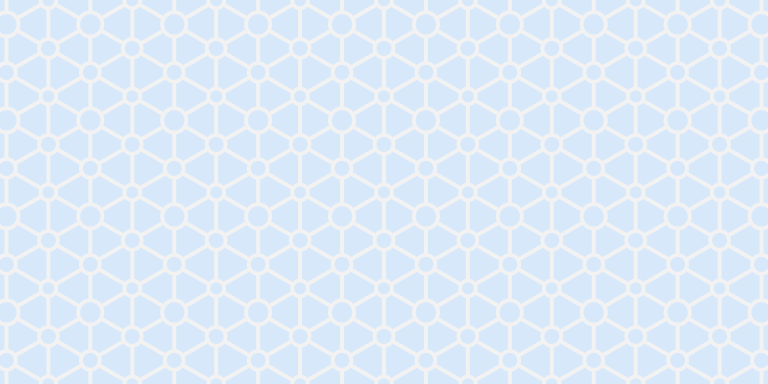
Reproduce this pattern procedurally as a Shadertoy shader.

```glsl
// A triangular lattice of pale lines on light blue, with an open ring on each
// node. Three repeated line families make the edges; a loop over the four
// nodes of a tile adds rings of three sizes. Lengths are in canvas heights.

#define TILE vec2(0.2185, 0.25)
#define ORIGIN vec2(0.0167, 0.1865)
#define LINE_HALF_WIDTH 0.0052
#define RING_HALF_WIDTH 0.0050
#define LARGE_RADIUS 0.0315
#define MEDIUM_RADIUS 0.0244
#define SMALL_RADIUS 0.0205
#define GROUND_COLOR vec3(0.84, 0.91, 0.98)
#define LINE_COLOR vec3(0.95, 0.95, 0.95)

// Signed offset to the nearest multiple of the period
float wrapTo(float x, float period) {
    return x - period * floor(x / period + 0.5);
}

// Distance to parallel lines where dot(p, normal) is a multiple of one half
float lineFamily(vec2 p, vec2 normal) {
    return abs(wrapTo(dot(p, normal), 0.5)) / length(normal / TILE);
}

// Distance to the edges of the lattice, p in tiles
float latticeLines(vec2 p) {
    float upright = lineFamily(p, vec2(1.0, 0.0));
    float rising = lineFamily(p, vec2(-0.5, 1.0));
    float falling = lineFamily(p, vec2(0.5, 1.0));
    return min(upright, min(rising, falling)) - LINE_HALF_WIDTH;
}

// Ring radius of each node, counted upward within the tile
float nodeRadius(int i) {
    return i == 0 ? LARGE_RADIUS : i == 1 ? SMALL_RADIUS : MEDIUM_RADIUS;
}

void mainImage(out vec4 fragColor, in vec2 fragCoord) {
    float pixel = 1.0 / iResolution.y;
    vec2 p = (fragCoord * pixel - ORIGIN) / TILE;
    float shape = latticeLines(p);

    // Each node clears the lines inside it, then adds its ring
    for (int i = 0; i < 4; i++) {
        vec2 node = vec2(0.5 * float(i % 2), 0.25 * float(i));
        vec2 offset = p - node;
        offset = (offset - floor(offset + 0.5)) * TILE;
        float circle = length(offset) - nodeRadius(i);
        shape = max(shape, -circle);
        shape = min(shape, abs(circle) - RING_HALF_WIDTH);
    }

    float coverage = 1.0 - smoothstep(-0.75 * pixel, 0.75 * pixel, shape);
    fragColor = vec4(mix(GROUND_COLOR, LINE_COLOR, coverage), 1.0);
}
```
